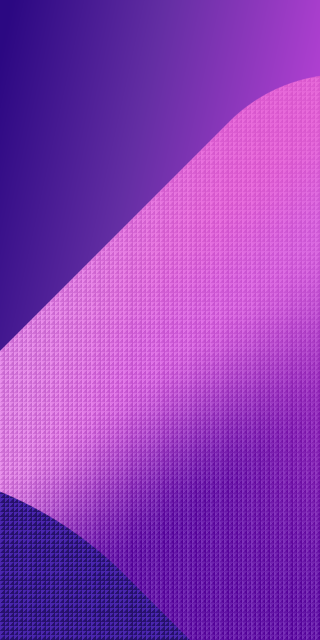
This background is drawn by a WebGL 2 fragment shader. Its source:

```glsl
#version 300 es
precision highp float;

uniform vec2 u_resolution;
out vec4 fragColor;

// Backdrop gradient
const vec3 NIGHT = vec3(0.17, 0.03, 0.51);
const vec3 VIOLET = vec3(0.39, 0.18, 0.64);
const vec3 ORCHID = vec3(0.69, 0.25, 0.82);
const float BACKDROP_TILT = 0.22;

// Broad diagonal band
const vec3 BAND_PALE = vec3(0.85, 0.49, 0.87);
const vec3 BAND_PINK = vec3(0.88, 0.38, 0.83);
const vec3 BAND_MAUVE = vec3(0.81, 0.38, 0.87);
const vec3 BAND_DEEP = vec3(0.40, 0.10, 0.66);
const vec3 BAND_PLUM = vec3(0.60, 0.18, 0.74);
const vec2 BAND_CENTER = vec2(1.0755, 1.2604);
const float BAND_RADIUS = 0.508;
const float SHADE_SLOPE = 0.75;
const vec2 SHADE_RANGE = vec2(1.47, 2.08);
const vec2 MAUVE_RANGE = vec2(1.1, 1.5);

// Indigo corner
const vec3 INDIGO = vec3(0.20, 0.09, 0.56);
const vec3 INDIGO_GLINT = vec3(0.40, 0.22, 0.82);
const vec2 CORNER_CENTER = vec2(-0.456, -0.643);
const float CORNER_RADIUS = 1.197;

// Embossed studs
const float STUDS_ACROSS = 70.0;
const vec3 STUD_RELIEF = vec3(0.065, 0.085, 0.055);
const vec2 LIT_FACETS = vec2(1.0, 0.6);
const vec2 SHADED_FACETS = vec2(1.15, 0.35);
const vec2 CORNER_FACETS = vec2(0.9, 0.8);

// Straight diagonal edge that bends smoothly into an arc
float bentEdge(vec2 p, vec2 center, vec2 outward, float radius) {
    vec2 normal = normalize(outward);
    vec2 along = vec2(-normal.x, normal.y);
    vec2 q = p - center;
    return length(max(vec2(dot(q, along), dot(q, normal)), 0.0)) - radius;
}

float coverage(float dist, float pixel) {
    return 1.0 - smoothstep(-0.75 * pixel, 0.75 * pixel, dist);
}

// Pyramid facets lit from the upper left, about -1..1
float studLight(vec2 p, vec2 weights, float pixel) {
    vec2 f = fract(p * STUDS_ACROSS) - 0.5;
    float soft = pixel * STUDS_ACROSS * 0.5;
    float sideFacet = smoothstep(-soft, soft, abs(f.x) - abs(f.y));
    vec2 slope = smoothstep(-soft, soft, f) * 2.0 - 1.0;
    return mix(weights.y * slope.y, -weights.x * slope.x, sideFacet);
}

vec3 backdrop(vec2 p) {
    float s = p.x + BACKDROP_TILT * (2.0 - p.y);
    vec3 color = mix(NIGHT, VIOLET, clamp((s - 0.04) / 0.48, 0.0, 1.0));
    return mix(color, ORCHID, clamp((s - 0.52) / 0.54, 0.0, 1.0));
}

// Depth across the band, from its lit upper side downward
float bandDepth(vec2 p) {
    return 2.0 - p.y + SHADE_SLOPE * p.x;
}

vec3 bandColor(vec2 p, float shade) {
    vec3 lit = mix(BAND_PALE, BAND_PINK, smoothstep(0.0, 0.85, p.x));
    float mauve = smoothstep(MAUVE_RANGE.x, MAUVE_RANGE.y, bandDepth(p));
    lit = mix(lit, BAND_MAUVE, 0.7 * mauve * smoothstep(0.0, 0.5, p.x));
    float lift = smoothstep(0.5, 1.1, p.x) * smoothstep(0.0, 0.9, p.y);
    return mix(lit, mix(BAND_DEEP, BAND_PLUM, lift), shade);
}

void main() {
    // Canvas units: height spans 0..2
    float pixel = 2.0 / u_resolution.y;
    vec2 p = gl_FragCoord.xy * pixel;
    vec3 color = backdrop(p);

    // Band, with relief fading toward the upper right
    float shade = smoothstep(SHADE_RANGE.x, SHADE_RANGE.y, bandDepth(p));
    float light = studLight(p, mix(LIT_FACETS, SHADED_FACETS, shade), pixel);
    float relief = mix(1.0, 0.45, smoothstep(0.4, 1.6, p.x * 0.5 + p.y * 0.6));
    vec3 studded = bandColor(p, shade) + relief * light * STUD_RELIEF;
    color = mix(color, studded, coverage(bentEdge(p, BAND_CENTER, vec2(-1.0, 1.0), BAND_RADIUS), pixel));

    // Corner, with brighter violet facets
    float glint = studLight(p, CORNER_FACETS, pixel);
    vec3 corner = mix(INDIGO, INDIGO_GLINT, 0.55 * max(glint, 0.0));
    corner *= 1.0 + 0.3 * min(glint, 0.0);
    color = mix(color, corner, coverage(bentEdge(p, CORNER_CENTER, vec2(1.0), CORNER_RADIUS), pixel));

    fragColor = vec4(clamp(color, 0.0, 1.0), 1.0);
}
```
